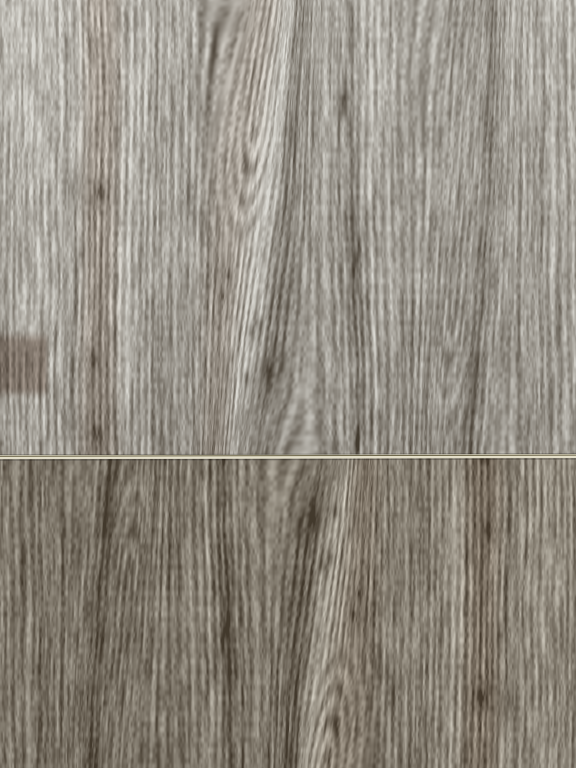
A WebGL 1 fragment shader for this texture:

```glsl
precision highp float;
// Two grey wood panels with fine upright grain, split by a thin cream seam.
// The lower panel is the upper one turned half a circle and shaded darker;
// grain is wavering stripes and stretched noise, plus staves, knots, streaks.
uniform vec2 u_resolution;

float hash(vec2 p) {
  return fract(sin(dot(p, vec2(127.1, 311.7))) * 43758.5453);
}

float noise(vec2 p) {
  vec2 i = floor(p), f = fract(p);
  f = f * f * (3.0 - 2.0 * f);
  return mix(mix(hash(i), hash(i + vec2(1, 0)), f.x),
             mix(hash(i + vec2(0, 1)), hash(i + vec2(1, 1)), f.x), f.y);
}

// Soft-edged strip from a to b
float band(float x, float a, float b, float soft) {
  return smoothstep(a - soft, a + soft, x) * (1.0 - smoothstep(b - soft, b + soft, x));
}

// Rounded blot of the given radii
float blot(vec2 d, vec2 radii) {
  d /= radii;
  return exp(-dot(d, d));
}

// Growth lines across g, about seventy-five to the panel width
float growth(float g, float y) {
  float stripe = 0.5 + 0.5 * sin(g * 470.0 + 7.0 * noise(vec2(g * 22.0, y * 1.2)));
  return 0.5 * stripe + 0.5 * noise(vec2(g * 150.0, y * 2.5 + 9.0));
}

// Distance across nested arches that close below the tip
float arches(vec2 p, vec2 tip) {
  return length(vec2(p.x - tip.x, max(0.0, tip.y - p.y) * 0.2));
}

// Returns lightness in x and brownness in y
vec2 wood(vec2 p) {
  // Bent grain coordinate, leaning in the middle staves
  float x = p.x + 0.024 * (noise(p * vec2(4.0, 1.6)) - 0.5)
                + 0.006 * (noise(p * vec2(16.0, 6.0)) - 0.5);
  x -= 0.16 * (p.y - 0.9) * band(p.x, 0.38, 0.52, 0.06);
  x -= 0.09 * (p.y - 0.9) * band(p.x, 0.73, 0.87, 0.05);

  // Stave tones
  float tone = 0.05 * band(x, -0.1, 0.13, 0.02) - 0.12 * band(x, 0.145, 0.2, 0.014)
             + 0.05 * band(x, 0.2, 0.34, 0.01) - 0.08 * band(x, 0.36, 0.525, 0.02)
             + 0.18 * band(x, 0.43, 0.48, 0.02) - 0.02 * band(x, 0.525, 0.72, 0.004)
             - 0.09 * band(x, 0.72, 0.845, 0.005) + 0.04 * band(x, 0.845, 1.2, 0.004);
  tone -= 0.22 * band(x, 0.825, 0.847, 0.006) * noise(vec2(3.0, p.y * 7.0));
  float brown = 0.6 * band(x, 0.14, 0.2, 0.02) + 0.45 * band(x, 0.36, 0.43, 0.03);

  // Growth lines, replaced by arches in two places
  float lines = growth(x, p.y);
  lines = mix(lines, growth(arches(vec2(x, p.y), vec2(0.42, 1.13)), p.y),
              band(x, 0.37, 0.46, 0.02) * band(p.y, 0.92, 1.5, 0.06));
  lines = mix(lines, growth(arches(vec2(x, p.y), vec2(0.79, 0.8)), p.y),
              band(x, 0.75, 0.835, 0.012) * band(p.y, 0.6, 0.98, 0.07));

  // Broad figure, fibres and short pores
  float clarity = 0.34 + 0.38 * noise(vec2(x * 9.0, p.y * 2.0));
  tone += 0.25 * (noise(vec2(x * 26.0, p.y * 1.1)) - 0.5);
  tone += clarity * (lines - 0.5);
  tone += 0.42 * (noise(vec2(x * 270.0, p.y * 20.0)) - 0.5);
  tone += 0.30 * (noise(vec2(x * 340.0, p.y * 110.0)) - 0.5);

  // Knots down the brown stave
  for (int i = 0; i < 3; i++) {
    float k = float(i);
    vec2 d = p - vec2(0.168 + 0.006 * sin(k * 4.0), 0.58 + 0.13 * k + 0.08 * k * (k - 1.0));
    tone -= 0.36 * blot(d, vec2(0.009, 0.016)) + 0.10 * blot(d, vec2(0.03, 0.05));
  }
  // Small knots scattered beside the pale sapwood
  for (int i = 0; i < 9; i++) {
    float k = float(i);
    vec2 c = vec2(0.38 + 0.09 * hash(vec2(k, 2.0)), 0.62 + 0.24 * hash(vec2(k, 7.0)));
    tone -= 0.30 * blot(p - c, vec2(0.006, 0.014));
  }
  // Thin dark streaks, at most one per cell
  vec2 cell = floor(p * vec2(9.0, 3.0));
  vec2 spot = (cell + 0.25 + 0.5 * vec2(hash(cell), hash(cell + 31.0))) / vec2(9.0, 3.0);
  vec2 d = p - spot;
  d.x -= 0.1 * d.y;
  tone -= 0.45 * step(0.6, hash(cell + 57.0)) * blot(d, vec2(0.005, 0.032));
  return vec2(tone, brown);
}

void main() {
  vec2 p = gl_FragCoord.xy / u_resolution * vec2(1.0, 4.0 / 3.0);
  float px = 1.4 / u_resolution.y;
  float seam = p.y - 0.5395 - 0.002 * p.x;
  float upper = smoothstep(-px, px, seam);

  // Half turn for the lower panel
  vec2 grain = wood(seam > 0.0 ? p : vec2(1.01, 1.1215) - p);

  // Light falls from the top left
  float above = 0.50 + 0.20 * (p.y - 0.54) + 0.14 * (1.0 - p.x) * (p.y - 0.54)
              + 0.06 * pow(abs(p.x - 0.5) * 2.0, 2.0);
  float below = 0.27 + 0.12 * p.x + 0.08 * p.y;
  float t = grain.x + mix(below, above, upper);
  vec3 color = mix(vec3(0.33, 0.30, 0.258), vec3(0.80, 0.792, 0.765), clamp(t, -0.15, 1.12));
  color *= mix(vec3(1.0), vec3(1.01, 0.965, 0.94), clamp(grain.y, 0.0, 1.0));
  color *= mix(vec3(1.0, 0.985, 0.955), vec3(1.0), upper);

  // Brown reflection at the left edge
  float reflection = band(p.x, -0.1, 0.082, 0.006) * band(p.y, 0.65, 0.75, 0.012);
  color *= mix(vec3(1.0), vec3(0.78, 0.73, 0.70), reflection);

  // Seam: shadow, cream strip, olive groove
  color *= 1.0 - 0.3 * band(seam, -0.006, 0.005, 0.0015);
  color = mix(color, vec3(0.89, 0.87, 0.79), band(seam, -0.0035, 0.0035, px * 0.6));
  color = mix(color, vec3(0.36, 0.33, 0.21), 0.85 * band(seam, 0.0008, 0.0026, px * 0.5));
  gl_FragColor = vec4(color, 1.0);
}
```
